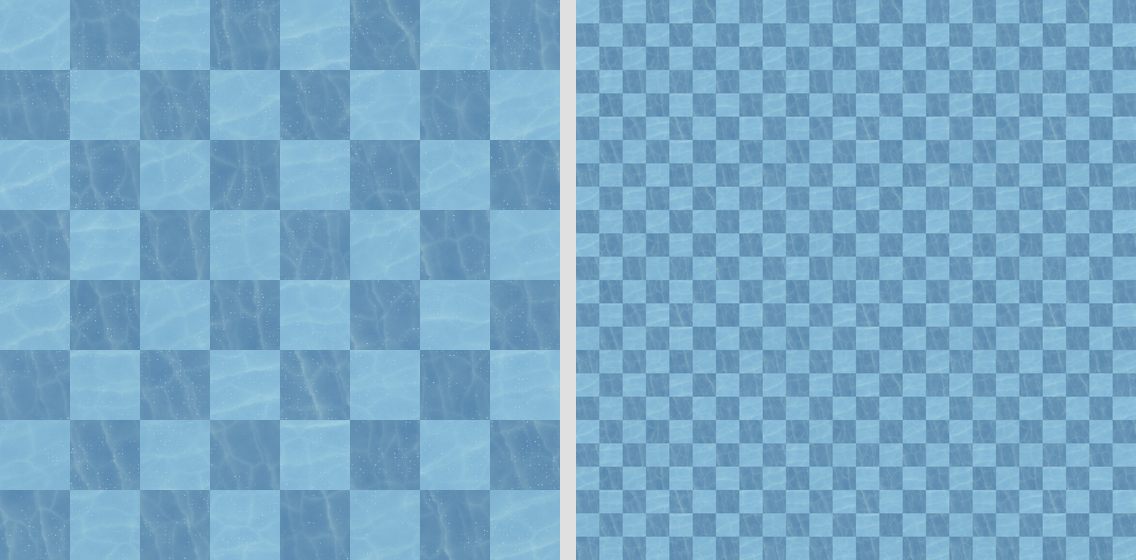
Left, the tile; right, the same tile 3 across and 3 down.
Write a three.js fragment shader that draws this pattern.

```glsl
// Checkerboard of polished blue stone tiles, eight by eight, pale and deep in turn.
// Each tile has its own seeded veins: warped one-sided bands, a fine cell network
// and mineral specks. Pale veins run across, deep veins run down.

#define TILES 8.0
#define PALE_BASE vec3(0.508, 0.713, 0.832)
#define PALE_VEIN vec3(0.610, 0.795, 0.865)
#define DEEP_BASE vec3(0.372, 0.558, 0.700)
#define DEEP_VEIN vec3(0.520, 0.682, 0.765)
#define SPECK_COLOR vec3(0.72, 0.83, 0.88)
#define VEIN_TILT 0.24
#define BANDS 1.9
#define WARP 0.22
#define SPECK_GRID 18.0
#define SPECK_AMOUNT 0.42

varying vec2 vUv;

float hash(vec2 p) {
  vec3 q = fract(p.xyx * vec3(0.1031, 0.1030, 0.0973));
  q += dot(q, q.yzx + 33.33);
  return fract((q.x + q.y) * q.z);
}

vec2 hash2(vec2 p) {
  return vec2(hash(p), hash(p + 57.3));
}

float noise(vec2 p) {
  vec2 i = floor(p), f = fract(p);
  f = f * f * (3.0 - 2.0 * f);
  return mix(mix(hash(i), hash(i + vec2(1.0, 0.0)), f.x),
             mix(hash(i + vec2(0.0, 1.0)), hash(i + 1.0), f.x), f.y);
}

float fbm(vec2 p) {
  float sum = 0.0, amp = 0.5;
  for (int i = 0; i < 4; i++) {
    sum += amp * noise(p);
    p = p * 2.03 + 11.7;
    amp *= 0.5;
  }
  return sum / 0.9375;
}

// Distance to the border between the two nearest scattered points
float cellBorder(vec2 p) {
  vec2 base = floor(p), nearA = vec2(8.0), nearB = vec2(9.0);
  for (int y = -1; y <= 1; y++) {
    for (int x = -1; x <= 1; x++) {
      vec2 c = base + vec2(float(x), float(y));
      vec2 r = c + 0.1 + 0.8 * hash2(c) - p;
      if (dot(r, r) < dot(nearA, nearA)) { nearB = nearA; nearA = r; }
      else if (dot(r, r) < dot(nearB, nearB)) nearB = r;
    }
  }
  return dot(0.5 * (nearA + nearB), normalize(nearB - nearA));
}

// Soft round grains, gathered in loose clusters
float specks(vec2 p, vec2 seed) {
  vec2 g = p * SPECK_GRID, c = floor(g) + floor(seed * 7.0);
  vec2 center = 0.3 + 0.4 * hash2(c + 3.0);
  float radius = mix(0.10, 0.27, hash(c + 19.0));
  float dotMask = 1.0 - smoothstep(radius * 0.4, radius, length(fract(g) - center));
  float density = SPECK_AMOUNT * smoothstep(0.2, 0.8, noise(p * 3.0 + seed));
  return dotMask * step(hash(c + 41.0), density) * mix(0.2, 0.8, hash(c + 73.0));
}

vec3 tileColor(vec2 uv) {
  vec2 g = fract(uv) * TILES, cell = floor(g), p = g - cell;
  float pale = mod(cell.x + cell.y, 2.0);
  vec2 seed = 5.0 + 60.0 * hash2(cell + 7.0);

  // Vein frame: x along the veins, y across them
  float angle = VEIN_TILT + 0.4 * (hash(cell + 31.0) - 0.5) - 1.5708 * (1.0 - pale);
  vec2 along = vec2(cos(angle), sin(angle));
  vec2 q = vec2(dot(p, along), dot(p, vec2(-along.y, along.x)));
  vec2 bend = vec2(fbm(q * 2.2 + seed), fbm(q * 2.2 + seed + 23.0)) - 0.5;
  float ragged = fbm(q * 13.0 + seed) - 0.5;
  vec2 w = q + WARP * bend + 0.035 * ragged;

  // Wide bands: one crisp side, one fading side
  float v = w.y * BANDS + seed.x;
  float k = floor(v + 0.5), s = v - k;
  float strength = mix(0.35, 1.0, hash(vec2(k, floor(seed.y))));
  strength *= mix(0.55, 1.0, noise(q * vec2(2.5, 1.0) + seed));
  float band = strength * (s > 0.0 ? exp(-6.5 * s) : exp(24.0 * s));
  float crest = strength * exp(-45.0 * abs(s)) * smoothstep(-0.1, 0.2, ragged);

  // Fine connecting network and cloudy mottling
  float border = cellBorder(w * vec2(1.7, 2.6) + seed);
  float web = exp(-15.0 * border) * mix(0.25, 0.9, noise(q * 3.0 + seed + 9.0));
  float cloud = fbm(p * 3.5 + seed + 40.0) - 0.5;
  float vein = 0.75 * band + 0.55 * web + 0.5 * cloud + 0.12 * ragged + 0.06;

  vec3 col = mix(mix(DEEP_BASE, DEEP_VEIN, clamp(vein, -0.2, 1.1)),
                 mix(PALE_BASE, PALE_VEIN, clamp(vein, -0.2, 1.1)), pale);
  col += 0.018 * (hash(cell + 91.0) - 0.5) + 0.014 * (noise(p * 60.0 + seed) - 0.5);
  return mix(col, SPECK_COLOR, clamp(specks(p, seed) + 0.22 * crest, 0.0, 0.8));
}

void main() {
  // Four samples inside each pixel smooth tile edges and fine veins
  vec2 dx = dFdx(vUv) * 0.25, dy = dFdy(vUv) * 0.25;
  vec3 col = tileColor(vUv + dx + dy) + tileColor(vUv + dx - dy)
           + tileColor(vUv - dx + dy) + tileColor(vUv - dx - dy);
  gl_FragColor = vec4(col * 0.25, 1.0);
}
```
